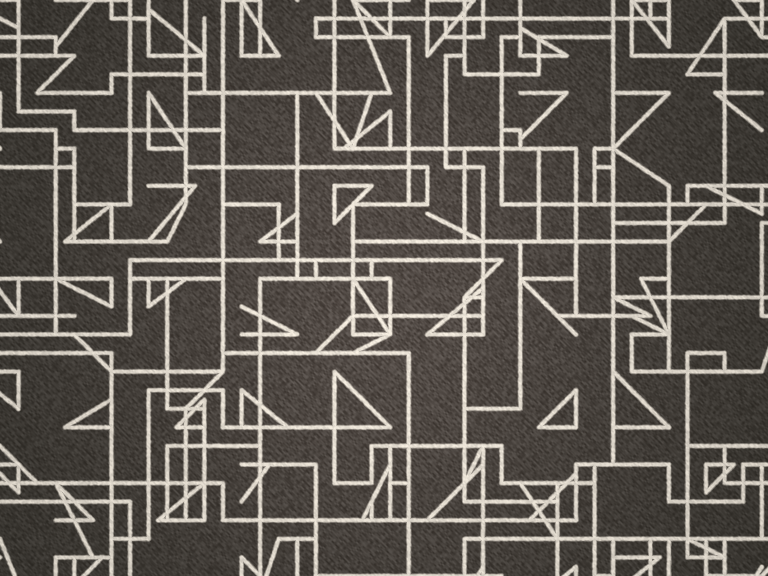
Give the GLSL for this pattern, as a Shadertoy shader.

```glsl
const vec3 GROUND_EDGE = vec3(0.205, 0.195, 0.175);
const vec3 GROUND_CENTRE = vec3(0.325, 0.295, 0.275);
const vec3 THREAD = vec3(0.93, 0.90, 0.85);
const float UNITS = 31.0;         // lattice units per canvas height
const float TILE = 8.0;           // lattice units per line tile
const float TRI_TILE = 5.0;       // lattice units per triangle tile
const float TRI_SHARE = 0.85;
const float SLANT_SHARE = 0.4;
const float HALF_WIDTH = 0.0037;  // in canvas heights
const float FEATHER = 0.0022;
const float WOBBLE = 0.0011;
const float GRAIN = 0.13;
const float TWILL = 0.022;

vec4 hash4(vec2 p, float seed) {
    vec4 v = fract(vec4(p.xyx, p.y + seed) * vec4(0.1031, 0.1030, 0.0973, 0.1099) + seed * 0.37);
    v += dot(v, v.wzxy + 33.33);
    return fract((v.xxyz + v.yzzw) * v.zywx);
}

float noise(vec2 p) {
    vec2 i = floor(p), f = fract(p);
    f = f * f * (3.0 - 2.0 * f);
    float low = mix(hash4(i, 9.0).x, hash4(i + vec2(1, 0), 9.0).x, f.x);
    float high = mix(hash4(i + vec2(0, 1), 9.0).x, hash4(i + vec2(1, 1), 9.0).x, f.x);
    return mix(low, high, f.y);
}

float segment(vec2 p, vec2 a, vec2 b) {
    vec2 ab = b - a;
    float t = clamp(dot(p - a, ab) / max(dot(ab, ab), 0.0001), 0.0, 1.0);
    return length(p - a - ab * t);
}

// Inner lattice positions, clear of the tile border
vec4 pick(vec4 h) {
    return 1.0 + floor(h * (TILE - 1.0));
}

// Stepped line from a to b; its first riser may lean
float stair(vec2 p, vec2 a, vec2 b, vec2 turn, float lastX, float slant) {
    vec2 start = vec2(clamp(turn.x + slant, 1.0, TILE - 1.0), a.y);
    vec2 bend = vec2(lastX, turn.y);
    vec2 drop = vec2(lastX, b.y);
    float d = min(segment(p, a, start), segment(p, start, turn));
    d = min(d, min(segment(p, turn, bend), segment(p, bend, drop)));
    return min(d, segment(p, drop, b));
}

float slantOf(float h) {
    if (h > SLANT_SHARE) return 0.0;
    return h < SLANT_SHARE * 0.5 ? 2.0 : -2.0;
}

// Two stepped lines per tile, joined across shared edges
float stairs(vec2 q, float seed) {
    vec2 id = floor(q / TILE), p = q - id * TILE;
    vec4 here = pick(hash4(id, seed));
    vec2 left = vec2(0.0, here.x);
    vec2 bottom = vec2(here.y, 0.0);
    vec2 right = vec2(TILE, pick(hash4(id + vec2(1, 0), seed)).x);
    vec2 top = vec2(pick(hash4(id + vec2(0, 1), seed)).y, TILE);
    vec4 turns = pick(hash4(id, seed + 3.0));
    vec4 extra = hash4(id, seed + 5.0);
    vec2 last = pick(hash4(id, seed + 7.0)).xy;
    float lean1 = slantOf(extra.y), lean2 = slantOf(extra.z);
    if (extra.x < 0.5)
        return min(stair(p, left, right, turns.xy, last.x, lean1),
                   stair(p.yx, bottom.yx, top.yx, turns.zw, last.y, lean2));
    bool falling = extra.x < 0.75;
    vec2 endA = falling ? bottom : top;
    vec2 endB = falling ? top : bottom;
    return min(stair(p, left, endA, turns.xy, endA.x, lean1),
               stair(p, right, endB, turns.zw, endB.x, lean2));
}

// Scattered right triangles, some with one leg left open
float triangles(vec2 q) {
    vec2 id = floor(q / TRI_TILE), p = q - id * TRI_TILE;
    vec4 h = hash4(id, 21.0), k = hash4(id, 23.0);
    if (k.x > TRI_SHARE) return TILE;
    vec2 flip = step(0.5, h.xy);
    p = mix(p, TRI_TILE - p, flip);
    vec2 corner = vec2(1.0);
    vec2 legs = 1.5 + 0.5 * floor(h.zw * 4.0);
    vec2 a = corner + vec2(legs.x, 0.0), b = corner + vec2(0.0, legs.y);
    float d = min(segment(p, a, b), segment(p, corner, a));
    return k.y < 0.7 ? min(d, segment(p, corner, b)) : d;
}

void mainImage(out vec4 fragColor, in vec2 fragCoord) {
    vec2 p = fragCoord / iResolution.y;
    vec2 centred = p - 0.5 * iResolution.xy / iResolution.y;

    // Woven ground, lighter in the middle
    float glow = exp(-2.8 * dot(centred, centred * vec2(1.3, 1.0)));
    vec2 diagonal = vec2(p.x + p.y, p.y - p.x + 2.0);
    float grain = noise(diagonal * vec2(270.0, 160.0)) - 0.5;
    float twill = sin(diagonal.x * 560.0);
    vec3 colour = mix(GROUND_EDGE, GROUND_CENTRE, glow);
    colour += (grain * GRAIN + twill * TWILL) * (0.6 + 0.4 * glow);

    // Thread lines with slightly ragged edges
    vec2 q = p * UNITS + TILE;
    float d = min(stairs(q, 1.0), stairs(q + vec2(3.0, 5.0), 12.0));
    d = min(d, triangles(q)) / UNITS;
    d += (noise(p * 240.0) - 0.5) * WOBBLE;
    float soft = max(FEATHER, 1.0 / iResolution.y);
    float line = 1.0 - smoothstep(HALF_WIDTH - soft, HALF_WIDTH + soft, d);
    vec3 thread = THREAD * (0.88 + 0.12 * glow + 0.14 * grain);
    fragColor = vec4(mix(colour, thread, line), 1.0);
}
```
